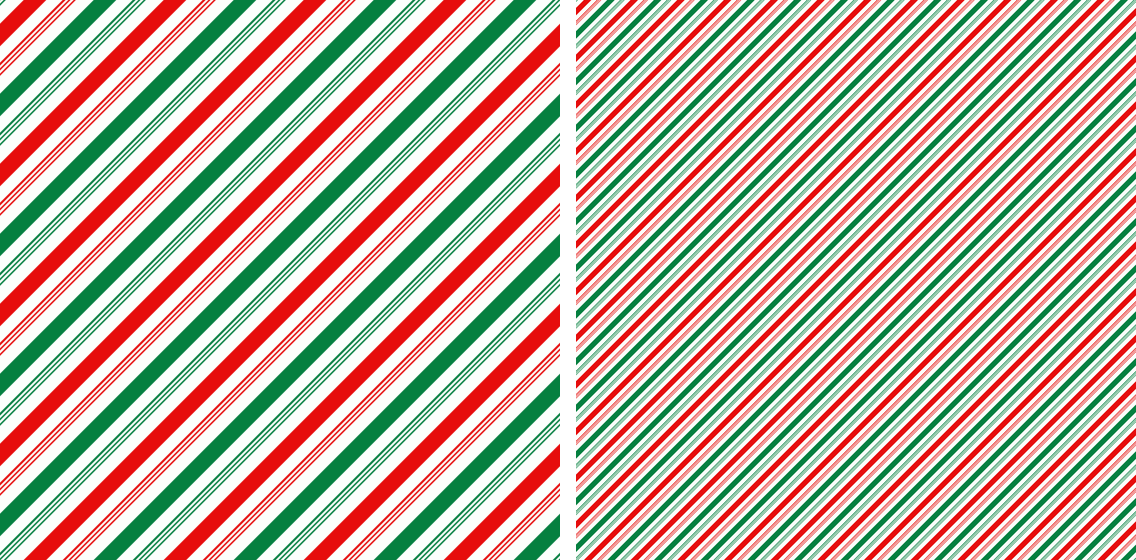
Left: one tile. Right: repeated 3 by 3.
This pattern is drawn by a WebGL 2 fragment shader. Its source:

```glsl
#version 300 es
precision highp float;
// Diagonal candy stripes: red and green bands in turn, each followed by three thin lines on white.

#define REPEATS 4.0        // red + green pairs across and down
#define PHASE 0.1667       // shift of the stripes, in half repeats
#define BAND_CENTER 0.333  // positions and widths are in half repeats
#define BAND_WIDTH 0.323
#define LINE_START 0.75
#define LINE_STEP 0.0755
#define FIRST_LINE_WIDTH 0.042
#define LINE_WIDTH 0.031

uniform vec2 u_resolution;
out vec4 fragColor;

const vec3 WHITE = vec3(0.99, 1.00, 0.99);
const vec3 RED = vec3(0.90, 0.05, 0.05);
const vec3 GREEN = vec3(0.02, 0.50, 0.25);

// Smooth coverage of a stripe with the given center and full width.
float stripe(float position, float center, float width, float blur) {
    float edge = abs(position - center) - 0.5 * width;
    return 1.0 - smoothstep(-blur, blur, edge);
}

void main() {
    vec2 uv = gl_FragCoord.xy / u_resolution;

    // Distance across the diagonals, counted in half repeats.
    float halfRepeats = 2.0 * REPEATS;
    float across = (uv.x + 1.0 - uv.y) * halfRepeats - PHASE;
    float position = fract(across);
    float blur = halfRepeats / min(u_resolution.x, u_resolution.y);

    // Broad band, then a heavier line and two fine ones.
    float ink = stripe(position, BAND_CENTER, BAND_WIDTH, blur);
    for (int i = 0; i < 3; i++) {
        float width = i == 0 ? FIRST_LINE_WIDTH : LINE_WIDTH;
        ink = max(ink, stripe(position, LINE_START + float(i) * LINE_STEP, width, blur));
    }

    // Alternate the two inks.
    vec3 inkColor = mod(floor(across), 2.0) < 0.5 ? RED : GREEN;
    fragColor = vec4(mix(WHITE, inkColor, ink), 1.0);
}
```
